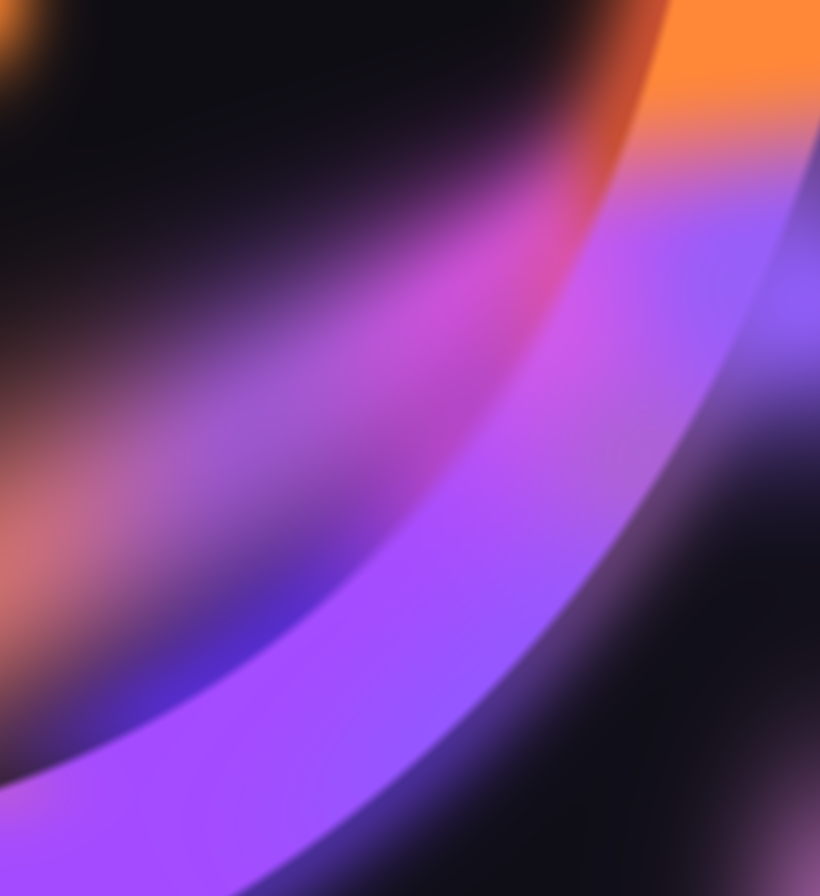
A Shadertoy shader for this background:

```glsl
// A broad luminous arc sweeps over a dark field crossed by a soft diagonal haze.
// The arc lies between two bowed edges in axes turned by 45 degrees; the colour
// inside, on and beyond it is layered from Gaussian glows and smooth ramps.

// Elliptical Gaussian falloff, 1 at the centre
float glow(vec2 p, vec2 centre, vec2 radius) {
    vec2 d = (p - centre) / radius;
    return exp(-dot(d, d));
}

// Signed distance to a bowed edge, negative on the concave side
float bowDistance(vec2 q, vec2 apex, float bend, float skew) {
    float t = q.x - apex.x;
    float slope = 2.0 * bend * t - 3.0 * skew * t * t;
    return (q.y - apex.y + bend * t * t - skew * t * t * t) / sqrt(1.0 + slope * slope);
}

// Dark hollow of the arc: diagonal haze, corner ember and rim light
vec3 hollowColour(vec2 p, float along, float dist) {
    vec3 col = vec3(0.055, 0.05, 0.075);
    vec3 ember = vec3(0.93, 0.49, 0.18);
    col = mix(col, ember, glow(p, vec2(-0.02, 1.005), vec2(0.06, 0.085)));

    // Haze, warm at the left and pink at the right, wider below its axis
    vec3 haze = mix(vec3(0.81, 0.44, 0.42), vec3(0.62, 0.345, 0.81), smoothstep(-0.04, 0.28, p.x));
    haze = mix(haze, vec3(0.81, 0.32, 0.86), smoothstep(0.28, 0.54, p.x));
    float offset = p.y - 0.365 - 0.6 * p.x;
    float spread = offset > 0.0 ? 0.2 - 0.135 * p.x : 0.19 + 0.2 * p.x;
    col = mix(col, haze, exp(-offset * offset / (spread * spread)));

    // Rim light, violet below through pink to orange above
    vec3 rim = mix(vec3(0.34, 0.175, 0.8), vec3(0.71, 0.28, 0.79), smoothstep(-0.28, 0.02, along));
    rim = mix(rim, vec3(0.85, 0.32, 0.67), smoothstep(0.04, 0.24, along));
    rim = mix(rim, vec3(0.78, 0.31, 0.19), smoothstep(0.23, 0.39, along));
    float reach = dist / 0.075;
    return mix(col, rim, exp(-reach * reach) * smoothstep(-0.68, -0.4, along));
}

// Face of the arc: violet with pink, blue and mauve areas, orange at the top
vec3 arcColour(vec2 p, float along, float outerDist) {
    vec3 col = vec3(0.645, 0.295, 1.0);
    float cool = exp(-pow(outerDist / 0.11, 2.0)) * smoothstep(-0.6, -0.2, along);
    col = mix(col, vec3(0.57, 0.35, 1.0), 0.85 * cool);
    col = mix(col, vec3(0.83, 0.35, 0.92), glow(p, vec2(0.625, 0.65), vec2(0.17, 0.2)));
    col = mix(col, vec3(0.68, 0.39, 0.81), 0.85 * glow(p, vec2(0.725, 0.49), vec2(0.11, 0.1)));
    col = mix(col, vec3(0.59, 0.375, 0.97), glow(p, vec2(0.85, 0.68), vec2(0.14, 0.115)));
    col = mix(col, vec3(0.73, 0.35, 0.86), 0.8 * glow(p, vec2(0.0, 0.12), vec2(0.07, 0.045)));
    float warmth = smoothstep(0.72, 0.925, p.y - 0.12 * (p.x - 0.75));
    return mix(col, vec3(1.0, 0.53, 0.22), warmth);
}

// Field beyond the arc: thin halo, blue glow at the right, mauve corner
vec3 outerColour(vec2 p, float along, float dist) {
    vec3 col = vec3(0.06, 0.055, 0.09);
    vec3 halo = mix(vec3(0.29, 0.18, 0.6), vec3(0.38, 0.24, 0.43), smoothstep(-0.3, 0.1, along));
    float reach = dist / 0.062;
    col = mix(col, halo, exp(-reach * reach));
    col = mix(col, vec3(0.6, 0.35, 0.6), glow(p, vec2(0.94, -0.04), vec2(0.115, 0.185)));
    return mix(col, vec3(0.56, 0.365, 0.96), glow(p, vec2(0.9, 0.665), vec2(0.2, 0.15)));
}

void mainImage(out vec4 fragColor, in vec2 fragCoord) {
    vec2 p = fragCoord / iResolution.y;

    // Turned axes: x runs along the arc, y across it from the upper left
    vec2 q = vec2(p.x + p.y - 1.0, p.x - p.y + 1.0) * 0.7071;
    float innerDist = bowDistance(q, vec2(-0.15, 0.733), 0.476, 0.047);
    float outerDist = bowDistance(q, vec2(-0.182, 0.932), 0.346, 0.0);

    // Layers, joined by soft edges
    vec3 col = hollowColour(p, q.x, innerDist);
    float innerBlur = mix(0.008, 0.02, exp(-pow((q.x - 0.08) / 0.2, 2.0)));
    col = mix(col, arcColour(p, q.x, outerDist), smoothstep(-innerBlur, innerBlur, innerDist));
    col = mix(col, outerColour(p, q.x, outerDist), smoothstep(-0.008, 0.008, outerDist));
    fragColor = vec4(col, 1.0);
}
```
